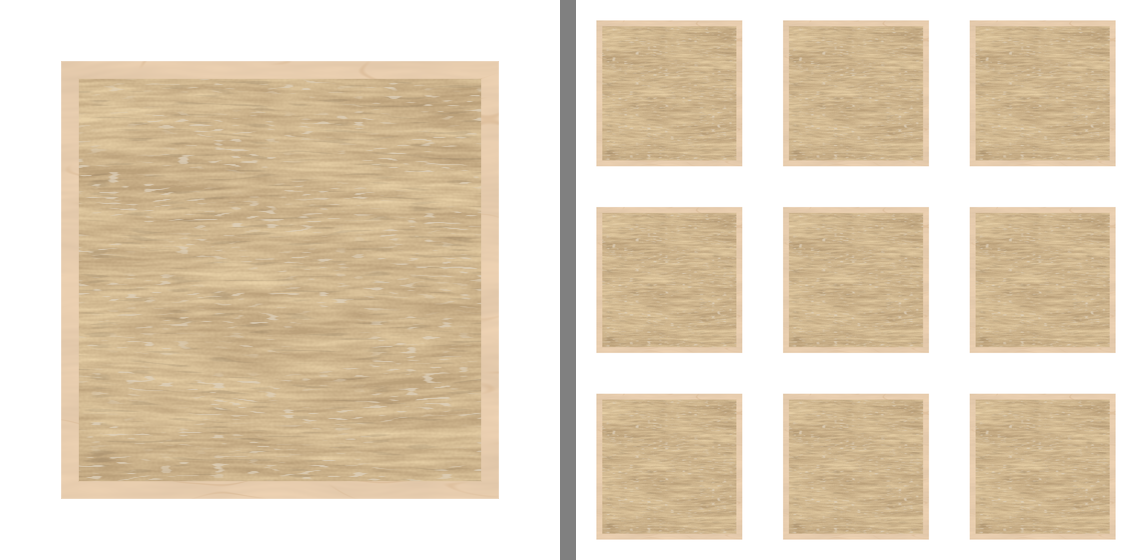
Left, the tile; right, the same tile 3 across and 3 down.
Give the GLSL for this texture, as a Shadertoy shader.

```glsl
#define BOARD_HALF 0.3906
#define PANEL_HALF 0.3594
#define OAK_DARK vec3(0.735, 0.630, 0.480)
#define OAK_LIGHT vec3(0.885, 0.792, 0.630)
#define FLECK_COLOR vec3(0.870, 0.820, 0.740)
#define MAPLE_COLOR vec3(0.905, 0.800, 0.680)
#define MAPLE_VEIN vec3(0.835, 0.700, 0.550)
#define GRAIN_BEND 0.016
#define FLECK_AMOUNT 0.75

// Random unit gradient for a lattice cell
vec2 gradient(vec2 cell, float seed) {
    uvec3 k = uvec3(cell, seed) * uvec3(1597u, 3571u, 7919u);
    uint h = (k.x ^ (k.y << 7) ^ k.z) * 26699u + k.y;
    h = (h ^ (h >> 15)) * 73244475u;
    h = (h ^ (h >> 13)) * 73244475u;
    h ^= h >> 16;
    float angle = float(h & 65535u) * 6.28318 / 65536.0;
    return vec2(cos(angle), sin(angle));
}

float corner(vec2 cell, vec2 offset, vec2 local, vec2 period, float seed) {
    return dot(gradient(mod(cell + offset, period), seed), local - offset);
}

// Gradient noise that wraps after a whole number of cells
float noise(vec2 uv, vec2 period, float seed) {
    vec2 p = uv * period;
    vec2 cell = floor(p);
    vec2 f = p - cell;
    vec2 w = f * f * f * (f * (f * 6.0 - 15.0) + 10.0);
    float low = mix(corner(cell, vec2(0, 0), f, period, seed),
                    corner(cell, vec2(1, 0), f, period, seed), w.x);
    float high = mix(corner(cell, vec2(0, 1), f, period, seed),
                     corner(cell, vec2(1, 1), f, period, seed), w.x);
    return mix(low, high, w.y);
}

// Straight oak grain with dark pores and pale flecks
vec3 oak(vec2 uv) {
    vec2 p = uv;
    p.y += GRAIN_BEND * noise(uv, vec2(2, 5), 1.0);
    p.y += 0.0025 * noise(uv, vec2(14, 30), 2.0);

    float bands = noise(p, vec2(2, 15), 3.0);
    float tone = 0.50 + 0.50 * bands;
    tone += 0.42 * noise(p, vec2(3, 42), 4.0);
    tone += 0.50 * noise(p, vec2(8, 95), 5.0);
    tone += 0.42 * noise(p, vec2(18, 190), 6.0);
    tone += 0.16 * noise(uv, vec2(170, 230), 7.0);
    vec3 color = mix(OAK_DARK, OAK_LIGHT, clamp(tone, 0.0, 1.15));

    float pores = smoothstep(0.20, 0.45, noise(p, vec2(14, 150), 8.0));
    color *= 1.0 - 0.07 * pores;

    float flecks = smoothstep(0.20, 0.42, noise(p, vec2(32, 200), 9.0));
    float patches = smoothstep(-0.30, 0.25, noise(p, vec2(6, 24), 10.0) - 0.4 * bands);
    return mix(color, FLECK_COLOR, FLECK_AMOUNT * flecks * patches);
}

// Smooth pale maple with a few wandering veins
vec3 maple(vec2 uv) {
    vec2 p = uv;
    p.y += 0.03 * noise(uv, vec2(5, 7), 11.0);
    float cloud = noise(p, vec2(5, 17), 12.0);
    float fibers = noise(p, vec2(14, 110), 13.0);
    float vein = 1.0 - smoothstep(0.0, 0.05, abs(noise(p, vec2(6, 21), 14.0)));
    vein *= smoothstep(0.0, 0.35, noise(uv, vec2(9, 11), 15.0));
    vec3 color = MAPLE_COLOR * (1.0 + 0.045 * cloud + 0.025 * fibers);
    return mix(color, MAPLE_VEIN, 0.5 * vein);
}

// Antialiased centred square
float square(vec2 uv, float halfSize) {
    vec2 d = abs(uv - 0.5) - halfSize;
    float pixel = 1.0 / min(iResolution.x, iResolution.y);
    return 1.0 - smoothstep(-0.5 * pixel, 0.5 * pixel, max(d.x, d.y));
}

void mainImage(out vec4 fragColor, in vec2 fragCoord) {
    vec2 uv = fragCoord / iResolution.xy;
    vec3 color = mix(vec3(1.0), maple(uv), square(uv, BOARD_HALF));
    color = mix(color, oak(uv), square(uv, PANEL_HALF));
    fragColor = vec4(color, 1.0);
}
```
